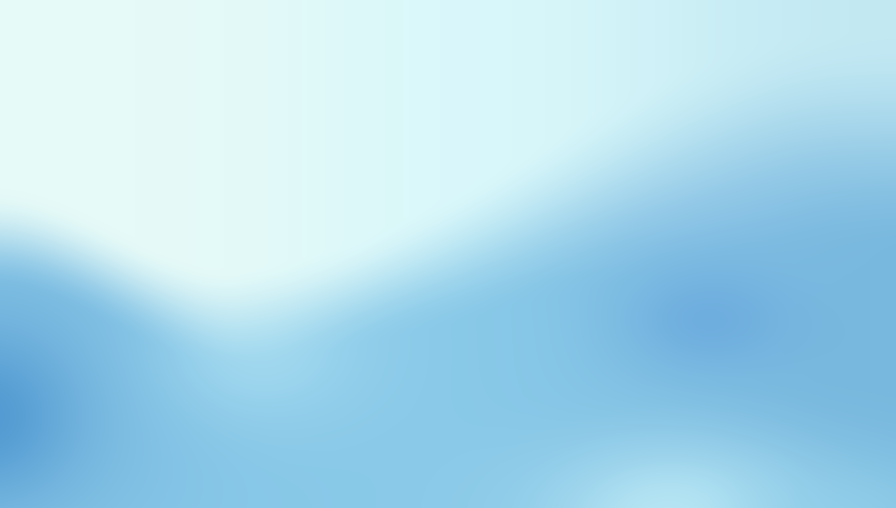
Reproduce this background procedurally as a Shadertoy shader.

```glsl
// Soft blurred gradient: pale mint sky over a wavy band of blue with light and dark glows.

// Soft elliptical glow: 1 at the centre, fading outwards
float glow(vec2 p, vec2 centre, vec2 radius) {
    vec2 d = (p - centre) / radius;
    return exp(-dot(d, d));
}

// Height of the wave: falls to a dip on the left, then climbs to the right
float waveHeight(float x) {
    return 0.53 - 0.16 * smoothstep(-0.01, 0.27, x) + 0.35 * smoothstep(0.22, 0.94, x);
}

void mainImage(out vec4 fragColor, in vec2 fragCoord) {
    vec2 uv = fragCoord / iResolution.xy;

    // Pale sky, cooler towards the right
    vec3 sky = mix(vec3(0.90, 0.98, 0.97), vec3(0.85, 0.97, 0.98), smoothstep(0.15, 0.55, uv.x));
    sky = mix(sky, vec3(0.76, 0.91, 0.95), smoothstep(0.5, 1.0, uv.x));

    // Blue body with deep and light areas
    vec3 water = mix(vec3(0.54, 0.79, 0.91), vec3(0.47, 0.72, 0.87), smoothstep(0.45, 0.95, uv.x));
    water = mix(water, vec3(0.46, 0.71, 0.87), 0.8 * glow(uv, vec2(0.0, 0.22), vec2(0.24, 0.38)));
    water = mix(water, vec3(0.29, 0.58, 0.81), 0.85 * glow(uv, vec2(-0.02, 0.18), vec2(0.10, 0.16)));
    water = mix(water, vec3(0.65, 0.86, 0.94), 0.85 * glow(uv, vec2(0.29, 0.32), vec2(0.11, 0.15)));
    water = mix(water, vec3(0.51, 0.74, 0.89), 0.7 * glow(uv, vec2(0.79, 0.58), vec2(0.16, 0.14)));
    water = mix(water, vec3(0.42, 0.67, 0.87), 0.85 * glow(uv, vec2(0.79, 0.37), vec2(0.09, 0.10)));
    water = mix(water, vec3(0.73, 0.91, 0.96), glow(uv, vec2(0.76, -0.02), vec2(0.15, 0.15)));
    water = mix(water, vec3(0.58, 0.82, 0.92), 0.7 * glow(uv, vec2(0.95, -0.02), vec2(0.15, 0.13)));

    // Blend across the wave, softer towards the right
    float softness = mix(0.10, 0.22, smoothstep(0.3, 0.9, uv.x));
    float edge = waveHeight(uv.x);
    float skyAmount = smoothstep(edge - softness, edge + softness, uv.y);

    fragColor = vec4(mix(water, sky, skyAmount), 1.0);
}
```
